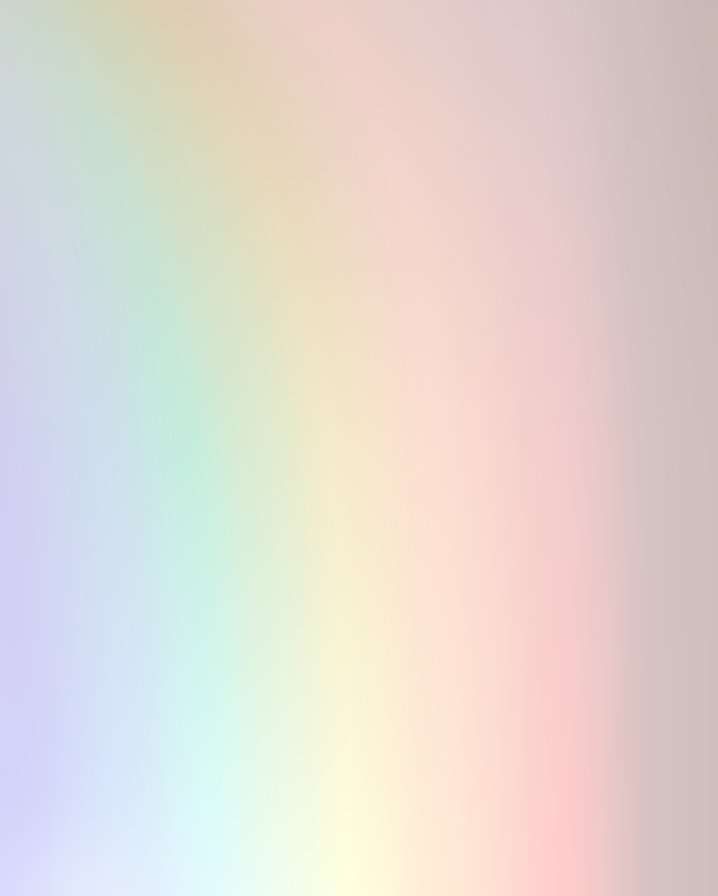
This background is drawn by a WebGL 2 fragment shader. Its source:

```glsl
#version 300 es
precision highp float;
// Soft pastel rainbow: vertical bands that lean left as they rise,
// brightest at the base and dimming to muted tones above and at right.
// Three colour ramps are sampled along a bent axis and blended by height.

uniform vec2 u_resolution;
out vec4 outColor;

const int STOPS = 9;

// Band centres along the bent axis: violet, sky, mint, green,
// yellow, peach, pink, grey, edge.
const float CENTRES[STOPS] = float[](
  0.03, 0.17, 0.29, 0.38, 0.485, 0.62, 0.79, 0.92, 1.03);

const vec3 BASE[STOPS] = vec3[](
  vec3(0.83, 0.83, 0.99), vec3(0.86, 0.92, 1.00), vec3(0.88, 1.00, 1.00),
  vec3(0.94, 1.00, 0.94), vec3(1.00, 1.00, 0.88), vec3(1.00, 0.92, 0.84),
  vec3(1.00, 0.80, 0.80), vec3(0.83, 0.76, 0.76), vec3(0.81, 0.74, 0.73));

const vec3 MIDDLE[STOPS] = vec3[](
  vec3(0.82, 0.81, 0.94), vec3(0.81, 0.87, 0.93), vec3(0.77, 0.93, 0.87),
  vec3(0.86, 0.92, 0.82), vec3(0.96, 0.92, 0.79), vec3(0.99, 0.87, 0.82),
  vec3(0.95, 0.80, 0.80), vec3(0.83, 0.76, 0.76), vec3(0.81, 0.74, 0.73));

const vec3 CROWN[STOPS] = vec3[](
  vec3(0.80, 0.81, 0.84), vec3(0.81, 0.83, 0.84), vec3(0.80, 0.84, 0.79),
  vec3(0.82, 0.83, 0.72), vec3(0.87, 0.80, 0.70), vec3(0.92, 0.81, 0.78),
  vec3(0.87, 0.79, 0.79), vec3(0.82, 0.75, 0.75), vec3(0.79, 0.72, 0.71));

// Blend through the stops, with an ease between linear and smooth.
vec3 ramp(vec3 colours[STOPS], float s) {
  vec3 colour = colours[0];
  for (int i = 1; i < STOPS; i++) {
    float t = clamp((s - CENTRES[i - 1]) / (CENTRES[i] - CENTRES[i - 1]), 0.0, 1.0);
    float eased = mix(t, t * t * (3.0 - 2.0 * t), 0.5);
    colour = mix(colour, colours[i], eased);
  }
  return colour;
}

// The lean grows with height and fades toward the right side.
float bentAxis(vec2 uv, float lean) {
  float hold = mix(1.0, 0.2, smoothstep(0.2, 0.85, uv.x));
  return uv.x + lean * uv.y * uv.y * uv.y * hold;
}

// Elliptical falloff around a centre.
float glow(vec2 uv, vec2 centre, vec2 radius) {
  vec2 d = (uv - centre) / radius;
  return exp(-dot(d, d));
}

// Fine upright streaks from layered sines.
float streaks(float s) {
  return 0.5 * sin(s * 83.0) + 0.3 * sin(s * 157.0 + 1.3) + 0.2 * sin(s * 291.0 + 4.0);
}

void main() {
  vec2 uv = gl_FragCoord.xy / u_resolution;
  float s = bentAxis(uv, 0.25);

  // Height blend of the three ramps
  vec3 colour = mix(ramp(BASE, s), ramp(MIDDLE, s), clamp(uv.y * 2.0, 0.0, 1.0));
  colour = mix(colour, ramp(CROWN, s), clamp(uv.y * 2.0 - 1.0, 0.0, 1.0));

  // Pale light rising from the lower left
  float light = glow(uv, vec2(0.15, -0.02), vec2(0.15, 0.09));
  colour = mix(colour, vec3(0.91, 0.94, 0.98), 0.7 * light);

  colour += 0.002 * streaks(s);
  outColor = vec4(clamp(colour, 0.0, 1.0), 1.0);
}
```
